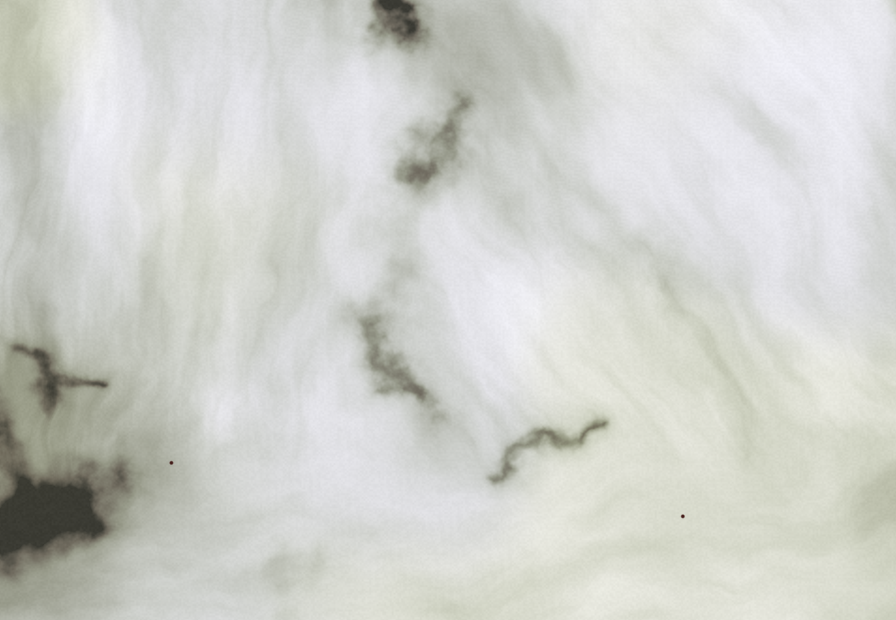
Write a Shadertoy shader that draws this texture.

```glsl
// Soft raw fleece: three overlapping masses of fibre, each with its own grain
// direction, built from stretched fractal noise. Shadowed crevices, bright
// puffs and a few specks are added, then a depth value picks the colour.

const float BASE_DEPTH = 0.35;     // depth of an average lit tuft
const float BILLOW = 0.58;         // contrast of the large folds
const float FIBRE = 0.15;          // contrast of the fine strands
const float CREASE = 0.45;         // strength of the thin soft creases
const float WARP = 0.17;           // how far the folds wander
const float GRAIN = 0.028;         // fine surface noise
const float PUFF_LIFT = 0.65;      // brightening of the raised puffs
const float LEFT_ANGLE = 1.45;
const float RIGHT_ANGLE = -0.95;
const float BOTTOM_ANGLE = 0.15;
const float SPECK_CELL = 0.21;
const float SPECK_SHARE = 0.10;
const float SPECK_RADIUS = 0.0028;
const vec3 SPECK_COLOUR = vec3(0.26, 0.10, 0.09);
const vec3 CORNER_GREEN = vec3(0.62, 0.67, 0.52);
const vec3 CREAM = vec3(1.005, 1.008, 0.965);
const vec3 COOL = vec3(0.995, 0.995, 1.015);

// Colours from highlight to deepest shadow
const vec3 RAMP[7] = vec3[7](
    vec3(0.94, 0.94, 0.95), vec3(0.89, 0.89, 0.89), vec3(0.81, 0.82, 0.79),
    vec3(0.71, 0.72, 0.67), vec3(0.59, 0.60, 0.53), vec3(0.44, 0.42, 0.37),
    vec3(0.23, 0.23, 0.20));

// Crevices as line segments, with their width and depth
const int CREVICES = 10;
const vec4 CREVICE_LINE[CREVICES] = vec4[CREVICES](
    vec4(0.71, 0.88, 0.66, 0.74), vec4(0.66, 0.74, 0.645, 0.50),
    vec4(0.64, 0.50, 0.66, 0.36), vec4(0.62, 0.99, 0.65, 0.985),
    vec4(0.79, 0.26, 0.97, 0.285), vec4(-0.03, 0.16, 0.15, 0.20),
    vec4(-0.03, 0.30, 0.02, 0.22), vec4(0.0, 0.39, 0.15, 0.38),
    vec4(0.45, 0.0, 0.50, 0.12), vec4(1.05, 0.58, 1.16, 0.42));
const vec2 CREVICE_SIZE[CREVICES] = vec2[CREVICES](
    vec2(0.020, 2.2), vec2(0.035, 1.0), vec2(0.018, 2.5), vec2(0.024, 4.2),
    vec2(0.014, 2.6), vec2(0.050, 3.8), vec2(0.035, 2.5), vec2(0.014, 2.0),
    vec2(0.030, 1.1), vec2(0.040, 0.8));

// Raised puffs: centre and radius
const vec3 PUFFS[4] = vec3[4](
    vec3(0.42, 0.33, 0.14), vec3(0.85, 0.47, 0.13),
    vec3(0.57, 0.84, 0.13), vec3(0.24, 0.80, 0.17));

float hash(vec2 p) {
    return fract(sin(dot(p, vec2(127.1, 311.7))) * 43758.5453);
}

float noise(vec2 p) {
    vec2 i = floor(p), f = fract(p);
    f = f * f * (3.0 - 2.0 * f);
    return mix(mix(hash(i), hash(i + vec2(1, 0)), f.x),
               mix(hash(i + vec2(0, 1)), hash(i + vec2(1, 1)), f.x), f.y);
}

// Fractal noise, centred on zero with a spread of about one
float fbm(vec2 p) {
    float sum = 0.0, weight = 0.5;
    for (int i = 0; i < 5; i++) {
        sum += weight * (noise(p) - 0.5);
        p = mat2(0.8, 0.6, -0.6, 0.8) * p * 2.03 + 17.3;
        weight *= 0.5;
    }
    return sum * 8.0;
}

// One mass of fibre combed along an angle
float fleece(vec2 p, float angle, float seed) {
    vec2 along = vec2(cos(angle), sin(angle));
    vec2 q = vec2(dot(p, along), dot(p, vec2(-along.y, along.x)));
    float folds = fbm(q * vec2(2.3, 5.2) + seed);
    float strands = fbm(q * vec2(7.0, 34.0) + seed * 1.7);
    float crease = 1.0 - abs(2.0 * noise(q * vec2(2.6, 7.0) + seed * 2.3) - 1.0);
    return BILLOW * folds + FIBRE * strands + CREASE * pow(crease, 5.0);
}

float segmentDistance(vec2 p, vec2 a, vec2 b) {
    vec2 d = b - a;
    return length(p - a - d * clamp(dot(p - a, d) / dot(d, d), 0.0, 1.0));
}

float bell(float x) { return exp(-x * x); }

void mainImage(out vec4 fragColor, in vec2 fragCoord) {
    vec2 p = fragCoord / iResolution.y;
    float pixel = 1.0 / iResolution.y, right = iResolution.x / iResolution.y;
    vec2 sway = vec2(fbm(p * 4.0), fbm(p * 4.0 + 31.0)) * 0.125;
    vec2 w = p + WARP * sway;

    // Blend the three masses
    float depth = mix(fleece(w, LEFT_ANGLE, 3.0), fleece(w, RIGHT_ANGLE, 11.0),
                      smoothstep(0.58, 0.74, w.x));
    float lower = 1.0 - smoothstep(0.16, 0.33, w.y);
    depth = mix(depth, 0.75 * fleece(w, BOTTOM_ANGLE, 23.0), lower) + BASE_DEPTH;

    // Broad shading at the borders and the lower left
    depth += 1.5 * (1.0 - smoothstep(0.0, 0.24, w.x));
    depth += 0.7 * smoothstep(right - 0.12, right, w.x);
    depth += 1.0 * bell(length((w - vec2(0.28, 0.08)) / vec2(0.32, 0.16)));
    depth += 0.8 * bell(length((w - vec2(0.80, 0.95)) / vec2(0.16, 0.14)));

    // Crevices with a ragged core and a soft halo
    vec2 ragged = w + 0.012 * vec2(fbm(p * 14.0), fbm(p * 14.0 + 9.0));
    float patchy = clamp(0.85 + 0.3 * fbm(p * 16.0 + 5.0), 0.2, 1.3);
    for (int i = 0; i < CREVICES; i++) {
        float d = segmentDistance(ragged, CREVICE_LINE[i].xy, CREVICE_LINE[i].zw);
        d /= CREVICE_SIZE[i].x;
        depth += CREVICE_SIZE[i].y * (0.75 * patchy * bell(d) + 0.3 * bell(d / 3.0));
    }
    for (int i = 0; i < 4; i++)
        depth -= PUFF_LIFT * bell(length(w - PUFFS[i].xy) / PUFFS[i].z);

    // Depth to colour, with a drifting tint
    vec3 colour = RAMP[0];
    for (int i = 1; i < 7; i++)
        colour = mix(colour, RAMP[i], clamp(depth + 2.0 - float(i), 0.0, 1.0));
    colour *= mix(COOL, CREAM, smoothstep(0.3, 0.8, noise(w * 3.0 + 40.0)));
    float corner = smoothstep(-0.08, 0.0, w.x - right + 0.6 * (w.y - 1.0));
    colour = mix(colour, CORNER_GREEN, 0.8 * corner);
    colour += GRAIN * (noise(p * 330.0) - 0.5);

    // Sparse specks, one at most per cell
    vec2 cell = floor(p / SPECK_CELL);
    vec2 spot = (cell + 0.2 + 0.6 * vec2(hash(cell + 2.0), hash(cell + 7.0))) * SPECK_CELL;
    float dotMask = 1.0 - smoothstep(-pixel, pixel, length(p - spot) - SPECK_RADIUS);
    colour = mix(colour, SPECK_COLOUR, dotMask * step(hash(cell + 13.0), SPECK_SHARE));

    fragColor = vec4(clamp(colour, 0.0, 1.0), 1.0);
}
```
